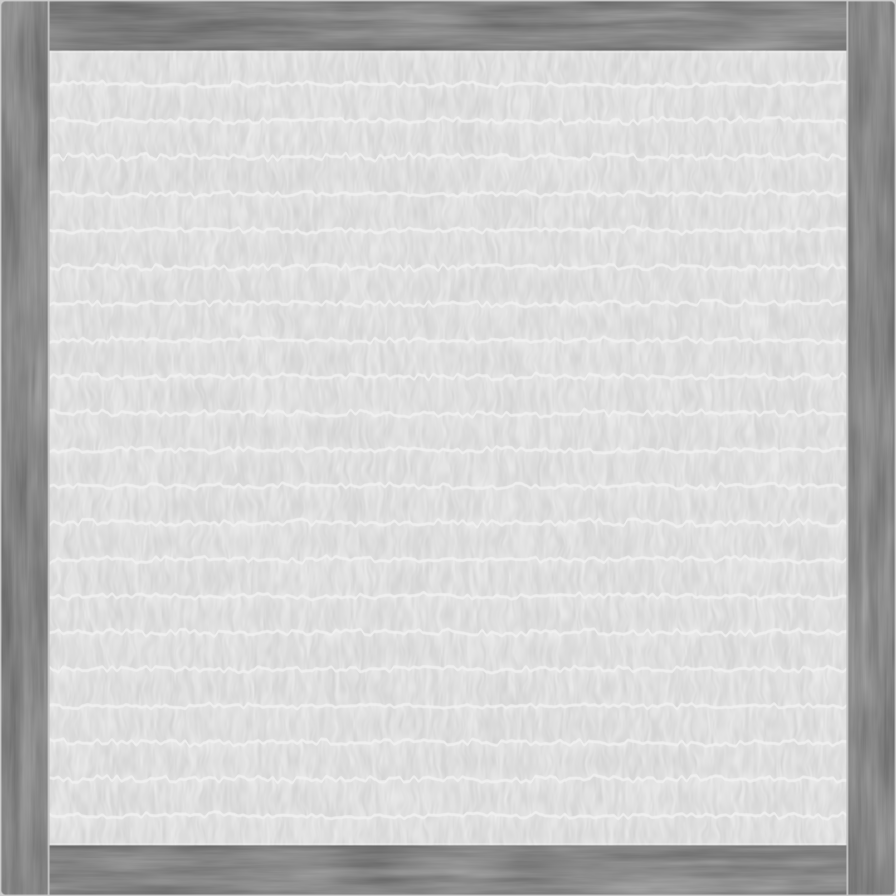
This texture is drawn by a three.js fragment shader. Its source:

```glsl
// Pale woven mat of layered upright fibres inside a grey wooden frame.
varying vec2 vUv;

const float SIDE = 0.0547;        // width of the upright boards
const float RAIL = 0.0565;        // height of the level boards
const float ROWS = 24.5;          // fibre rows per canvas height
const float ROW_SHIFT = 0.2;      // phase of the row seams
const float FIBRES = 230.0;       // fibres per canvas width
const float SEAM_JAG = 0.17;      // seam raggedness, in rows
const float SOFT = 0.0012;        // edge smoothing
const float CORNER = 0.005;       // outer corner radius
const float MAT_TONE = 0.872;
const float SEAM_TONE = 0.945;
const float WOOD_TONE = 0.525;
const float RIM_TONE = 0.80;

float hash(vec2 p) {
  vec3 q = fract(p.xyx * 0.1031);
  q += dot(q, q.yzx + 33.33);
  return fract((q.x + q.y) * q.z);
}

float noise(vec2 p) {
  vec2 i = floor(p), f = fract(p);
  f = f * f * (3.0 - 2.0 * f);
  return mix(mix(hash(i), hash(i + vec2(1.0, 0.0)), f.x),
             mix(hash(i + vec2(0.0, 1.0)), hash(i + vec2(1.0, 1.0)), f.x), f.y);
}

float fbm(vec2 p) {
  float sum = 0.0, gain = 0.5;
  for (int i = 0; i < 4; i++) {
    sum += gain * noise(p);
    p = p * 2.03 + 17.1;
    gain *= 0.5;
  }
  return sum / 0.9375;
}

float line(float d, float width) {
  return 1.0 - smoothstep(width, width + SOFT, abs(d));
}

// Ragged offset of the seam below a row
float jag(float x, float row) {
  float tip = noise(vec2(x * FIBRES * 0.8, row * 7.3 + 2.0)) - 0.5;
  float drift = noise(vec2(x * 38.0, row * 3.1 + 50.0)) - 0.5;
  return SEAM_JAG * (tip + 0.5 * drift);
}

float mat(vec2 p) {
  float y = p.y * ROWS - ROW_SHIFT;
  float seam = floor(y + 0.5);
  float seamDist = y - seam - jag(p.x, seam);
  float row = seamDist > 0.0 ? seam : seam - 1.0;
  float h = clamp(y - row, 0.0, 1.0);

  // Fibres sway a little and differ from row to row
  float sway = (noise(vec2(p.x * 80.0, h * 2.5 + row * 9.0)) - 0.5) * 1.3;
  float x = p.x * FIBRES + sway;
  float strand = noise(vec2(x, h * 2.0 + row * 13.0));
  float hair = noise(vec2(x * 1.7 + 40.0, h * 4.0 + row * 11.0));
  float patchTone = noise(vec2(p.x * 25.0, row * 5.7)) - 0.5;

  float tone = MAT_TONE + 0.055 * (strand - 0.5) + 0.035 * (hair - 0.5);
  tone += 0.008 * patchTone + 0.012 * (h - 0.5);

  // Bright ragged tips with a faint halo
  float core = 1.0 - smoothstep(0.015, 0.065, abs(seamDist));
  float halo = exp(-abs(seamDist) * 9.0);
  tone += 0.018 * halo;
  return mix(tone, SEAM_TONE, 0.8 * core);
}

// p.x runs along the grain, p.y across it
float wood(vec2 p, float board) {
  p += vec2(board * 7.7, board * 3.9);
  float warp = 0.004 * (noise(p * vec2(9.0, 25.0)) - 0.5);
  float streak = fbm(vec2(p.x * 7.0, (p.y + warp) * 110.0));
  float blotch = fbm(p * vec2(11.0, 32.0) + 31.0);
  float fine = noise(vec2(p.x * 30.0, p.y * 420.0));
  return WOOD_TONE + 0.20 * (streak - 0.5) + 0.16 * (blotch - 0.5)
       + 0.025 * (fine - 0.5);
}

void main() {
  vec2 p = vUv;
  vec2 edge = min(p, 1.0 - p);

  // Level rails, shaded along both long edges
  float railDist = edge.y - RAIL;
  float rail = wood(p, p.y > 0.5 ? 1.0 : 2.0);
  rail -= 0.07 * exp(-abs(railDist) * 350.0);
  rail -= 0.05 * exp(-edge.y * 250.0);
  float tone = mix(rail, mat(p), smoothstep(-SOFT, SOFT, railDist));
  tone = mix(tone, 0.93, 0.5 * line(railDist - 0.0018, 0.0003));

  // Upright boards over the full height
  float sideDist = edge.x - SIDE;
  float side = wood(p.yx, p.x > 0.5 ? 3.0 : 4.0);
  side -= 0.06 * exp(-abs(sideDist) * 350.0);
  side -= 0.05 * exp(-edge.x * 250.0);
  tone = mix(side, tone, smoothstep(-SOFT, SOFT, sideDist));
  tone = mix(tone, RIM_TONE, 0.85 * line(sideDist + 0.0005, 0.0005));

  // Light rounded rim
  vec2 q = abs(p - 0.5) - 0.4985 + CORNER;
  float box = length(max(q, 0.0)) + min(max(q.x, q.y), 0.0) - CORNER;
  tone = mix(tone, RIM_TONE, smoothstep(-SOFT, SOFT, box));

  gl_FragColor = vec4(vec3(tone), 1.0);
}
```
